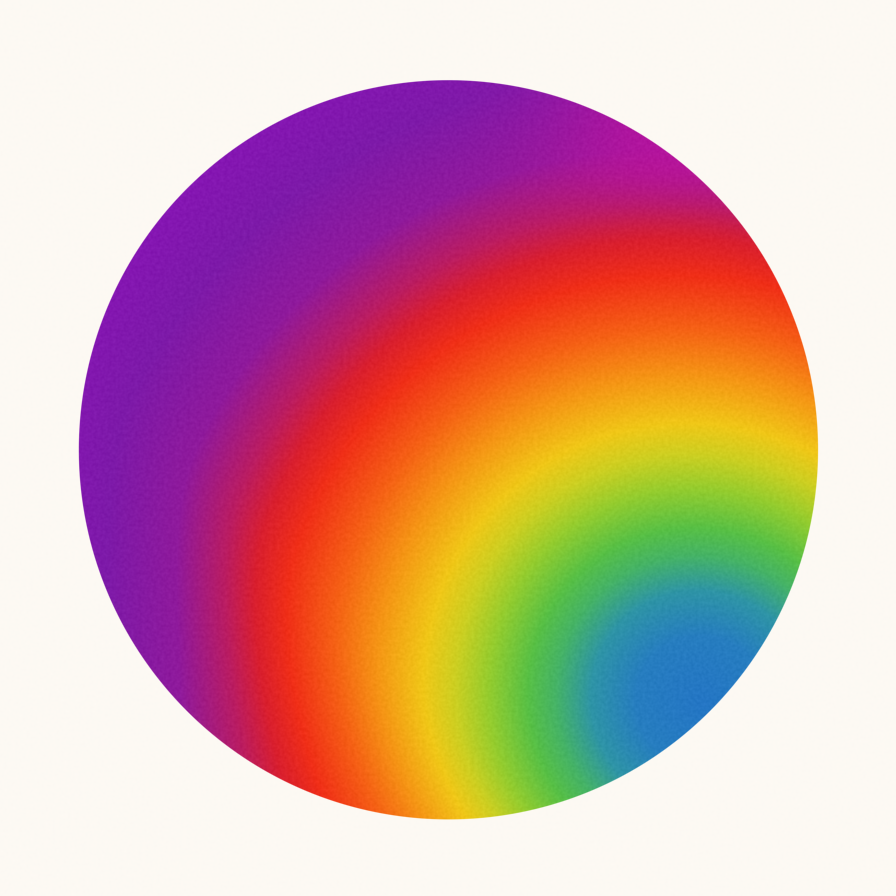
Reproduce this background procedurally as a WebGL 1 fragment shader.

```glsl
precision highp float;
// A grainy disc on warm paper, filled with rainbow bands around its lower right.
uniform vec2 u_resolution;

vec2 gradientAt(vec2 cell) {
  vec3 h = fract(cell.xyx * vec3(0.1031, 0.1030, 0.0973));
  h += dot(h, h.yzx + 33.33);
  float angle = 6.2832 * fract((h.x + h.y) * h.z);
  return vec2(cos(angle), sin(angle));
}

float gradientNoise(vec2 p) {
  vec2 i = floor(p), f = fract(p);
  vec2 w = f * f * f * (f * (f * 6.0 - 15.0) + 10.0);
  vec2 e = vec2(0.0, 1.0);
  float low = mix(dot(gradientAt(i), f), dot(gradientAt(i + e.yx), f - e.yx), w.x);
  float high = mix(dot(gradientAt(i + e), f - e), dot(gradientAt(i + 1.0), f - 1.0), w.x);
  return mix(low, high, w.y);
}

// Linear ramp to the next colour between two radii.
vec3 ramp(vec3 from, vec3 to, float start, float end, float r) {
  return mix(from, to, clamp((r - start) / (end - start), 0.0, 1.0));
}

vec3 rainbow(float r) {
  vec3 c = vec3(0.14, 0.46, 0.77);                               // blue
  c = ramp(c, vec3(0.15, 0.49, 0.75), 0.000, 0.078, r);
  c = ramp(c, vec3(0.18, 0.58, 0.65), 0.078, 0.130, r);          // teal
  c = ramp(c, vec3(0.27, 0.70, 0.40), 0.130, 0.170, r);
  c = ramp(c, vec3(0.34, 0.75, 0.27), 0.170, 0.202, r);          // green
  c = ramp(c, vec3(0.58, 0.80, 0.18), 0.202, 0.247, r);
  c = ramp(c, vec3(0.80, 0.81, 0.13), 0.247, 0.286, r);
  c = ramp(c, vec3(0.94, 0.78, 0.09), 0.286, 0.322, r);          // yellow
  c = ramp(c, vec3(0.96, 0.58, 0.08), 0.322, 0.378, r);          // orange
  c = ramp(c, vec3(0.96, 0.38, 0.08), 0.378, 0.430, r);
  c = ramp(c, vec3(0.94, 0.18, 0.09), 0.430, 0.492, r);          // red
  c = ramp(c, vec3(0.85, 0.12, 0.18), 0.492, 0.534, r);
  c = ramp(c, vec3(0.73, 0.11, 0.38), 0.534, 0.573, r);          // crimson
  c = ramp(c, vec3(0.56, 0.10, 0.61), 0.573, 0.638, r);
  c = ramp(c, vec3(0.49, 0.10, 0.66), 0.638, 0.729, r);          // violet
  return ramp(c, vec3(0.53, 0.08, 0.71), 0.729, 0.833, r);
}

void main() {
  float size = min(u_resolution.x, u_resolution.y);
  vec2 p = (gl_FragCoord.xy - 0.5 * u_resolution) / size;

  // Diagonal axes: "along" points to the lower right, "across" to the upper right.
  float along = (p.x - p.y) * 0.7071;
  float across = (p.x + p.y) * 0.7071;
  float r = length(vec2(along - 0.404, across * 1.06));
  r += 0.036 * smoothstep(0.2, 0.4, -across);
  vec3 fill = rainbow(r);

  // Magenta glow near the upper right rim, outside the red band.
  vec2 toGlow = p - vec2(0.25, 0.345);
  float glow = exp(-dot(toGlow, toGlow) / 0.018) * smoothstep(0.54, 0.62, r);
  fill = mix(fill, vec3(0.75, 0.07, 0.62), 0.75 * glow);

  // Fine grain, strong on the disc and faint on the paper.
  float grain = gradientNoise(p * 240.0) + 0.6 * gradientNoise(p * 410.0 + 17.0);
  fill += 0.028 * grain;
  vec3 paper = vec3(0.990, 0.976, 0.953) + 0.004 * grain;

  float edge = length(p - vec2(0.0005, -0.002)) - 0.4125;
  float disc = 1.0 - smoothstep(-0.8 / size, 0.8 / size, edge);
  gl_FragColor = vec4(mix(paper, fill, disc), 1.0);
}
```
